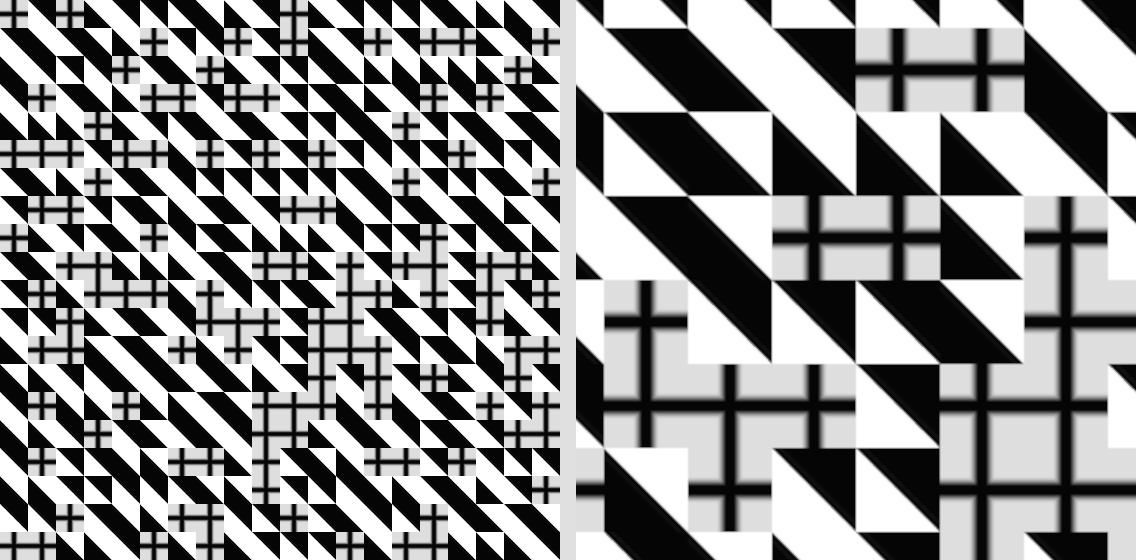
Left: the whole. Right: its middle third, enlarged.
Write a Shadertoy shader that draws this pattern.

```glsl
// Random grid of diagonally split black and white tiles mixed with grey tiles bearing black crosses.

const float TILES         = 20.0;   // tiles along the canvas
const float CROSS_SHARE   = 0.30;   // fraction of tiles that hold a cross
const float BAR_CORE      = 0.065;  // half width of the solid bar, in tiles
const float BAR_RIM       = 0.145;  // half width including its soft rim
const float EDGE_SOFTNESS = 0.045;  // smallest blur of every edge, in tiles
const float LINE_INSET    = 0.065;  // faint line beside the diagonal
const float LINE_WIDTH    = 0.022;
const float SEED          = 17.0;
const int   TAPS          = 4;      // smoothing samples per axis

const float BLACK = 0.02;
const float FAINT = 0.09;
const float GREY  = 0.87;
const float WHITE = 1.0;

float hash(vec2 p) {
    vec3 q = fract(vec3(p.xyx) * 0.1031);
    q += dot(q, q.yzx + 33.33);
    return fract((q.x + q.y) * q.z);
}

// Blend of two shades in linear light
float blend(float a, float b, float t) {
    return sqrt(mix(a * a, b * b, t));
}

// Plus sign reaching all four sides of the tile
float crossTile(vec2 local) {
    vec2 fromCentre = abs(local - 0.5);
    float d = min(fromCentre.x, fromCentre.y);
    float rim = clamp((d - BAR_CORE) / (BAR_RIM - BAR_CORE), 0.0, 1.0);
    return blend(BLACK, GREY, rim);
}

// Tile cut from upper left to lower right, one half black
float splitTile(vec2 local, float side) {
    float d = side * (local.x + local.y - 1.0) * inversesqrt(2.0);
    float line = 1.0 - smoothstep(0.0, LINE_WIDTH, abs(d - LINE_INSET));
    return d > 0.0 ? mix(BLACK, FAINT, line) : WHITE;
}

float pattern(vec2 p) {
    vec2 cell = floor(p);
    vec2 local = p - cell;
    if (hash(cell + SEED) < CROSS_SHARE) return crossTile(local);
    float side = hash(cell + SEED * 5.0) < 0.5 ? -1.0 : 1.0;
    return splitTile(local, side);
}

void mainImage(out vec4 fragColor, in vec2 fragCoord) {
    float scale = TILES / min(iResolution.x, iResolution.y);
    vec2 p = fragCoord * scale;
    float footprint = max(scale, EDGE_SOFTNESS);

    // Average the pattern over the footprint in linear light
    float light = 0.0;
    for (int y = 0; y < TAPS; y++) {
        for (int x = 0; x < TAPS; x++) {
            vec2 offset = (vec2(x, y) + 0.5) / float(TAPS) - 0.5;
            float shade = pattern(p + offset * footprint);
            light += shade * shade;
        }
    }
    fragColor = vec4(vec3(sqrt(light / float(TAPS * TAPS))), 1.0);
}
```
